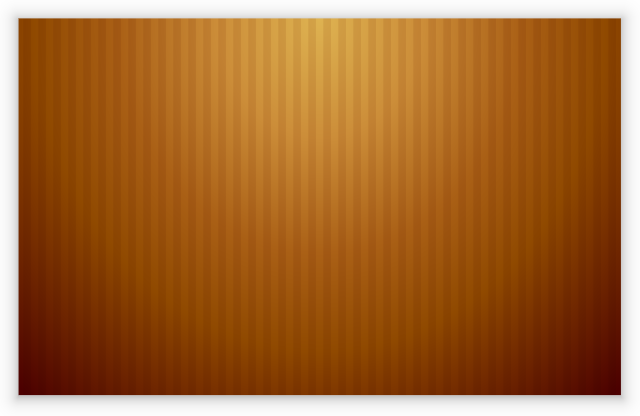
Reproduce this background procedurally as a Shadertoy shader.

```glsl
// Amber striped panel lit from its top centre, on white with a soft shadow.

#define PANEL_MIN vec2(0.0290, 0.0502)
#define PANEL_MAX vec2(0.9702, 0.9558)
#define GLOW_CENTRE vec2(0.5, 0.9558)
#define GLOW_RADIUS vec2(0.471, 0.843)
#define STRIPE_PERIOD 0.02344
#define STRIPE_START 0.3646
#define STRIPE_TINT vec3(0.05, 0.09, 0.12)
#define SHADOW_STRENGTH 0.21
#define SHADOW_FALLOFF 0.016
#define SHADOW_DROP 0.004

float boxDistance(vec2 p, vec2 centre, vec2 halfSize) {
    vec2 d = abs(p - centre) - halfSize;
    return length(max(d, 0.0)) + min(max(d.x, d.y), 0.0);
}

// Colour of the glow, from gold at its centre to deep maroon
vec3 glowRamp(float d) {
    const vec3 gold   = vec3(0.85, 0.67, 0.30);
    const vec3 honey  = vec3(0.78, 0.53, 0.21);
    const vec3 copper = vec3(0.65, 0.36, 0.08);
    const vec3 amber  = vec3(0.55, 0.275, 0.0);
    const vec3 maroon = vec3(0.29, 0.0, 0.0);
    vec3 col = mix(gold, honey, clamp(d / 0.34, 0.0, 1.0));
    col = mix(col, copper, clamp((d - 0.34) / 0.33, 0.0, 1.0));
    col = mix(col, amber, clamp((d - 0.67) / 0.28, 0.0, 1.0));
    return mix(col, maroon, clamp((d - 0.95) / 0.50, 0.0, 1.0));
}

// 0 on dark stripes, 1 on light ones
float stripes(float x, float pixel) {
    float phase = (x - STRIPE_START) / STRIPE_PERIOD;
    float wave = abs(fract(phase + 0.25) - 0.5);
    float soft = 0.5 * pixel / STRIPE_PERIOD;
    return smoothstep(0.25 - soft, 0.25 + soft, wave);
}

void mainImage(out vec4 fragColor, in vec2 fragCoord) {
    vec2 uv = fragCoord / iResolution.xy;
    vec2 scale = vec2(iResolution.x / iResolution.y, 1.0);
    vec2 p = uv * scale;
    vec2 centre = 0.5 * (PANEL_MIN + PANEL_MAX) * scale;
    vec2 halfSize = 0.5 * (PANEL_MAX - PANEL_MIN) * scale;

    // White surround with a drop shadow
    float shadowDist = boxDistance(p + vec2(0.0, SHADOW_DROP), centre, halfSize);
    float shadow = SHADOW_STRENGTH * exp(-max(shadowDist, 0.0) / SHADOW_FALLOFF);
    vec3 surround = vec3(1.0 - shadow);

    // Striped panel
    vec3 panel = glowRamp(length((uv - GLOW_CENTRE) / GLOW_RADIUS));
    float light = stripes(uv.x, 1.0 / iResolution.x);
    panel *= 1.0 + (light - 0.5) * STRIPE_TINT;

    float edge = boxDistance(p, centre, halfSize) * iResolution.y;
    float inside = clamp(0.5 - edge, 0.0, 1.0);
    fragColor = vec4(mix(surround, panel, inside), 1.0);
}
```
